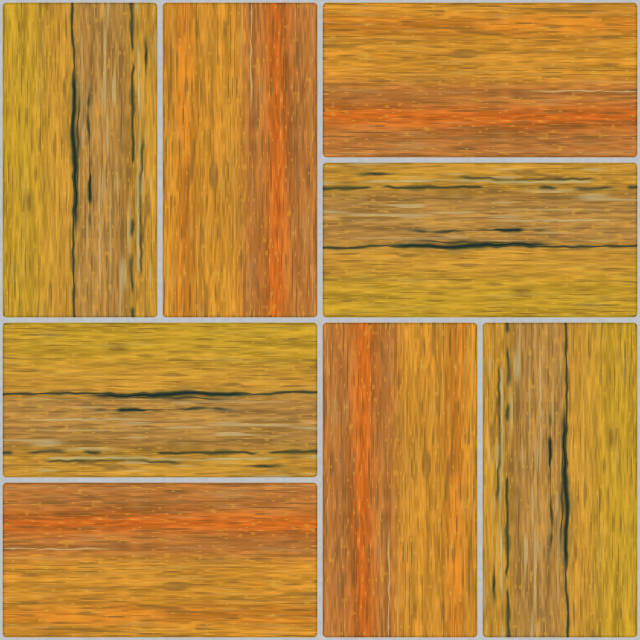
Write a WebGL 1 fragment shader that draws this texture.

```glsl
precision highp float;

// Parquet of four square blocks, each a pair of wooden planks: one olive and cracked,
// one orange. The same pair is turned for every block; stretched value noise forms
// the grain, and rounded boxes cut the planks out of pale grey grout.

uniform vec2 u_resolution;

float hash(vec2 p) {
  vec3 q = fract(vec3(p.xyx) * 0.1031);
  q += dot(q, q.yzx + 33.33);
  return fract((q.x + q.y) * q.z);
}

float noise(vec2 p) {
  vec2 i = floor(p), f = fract(p);
  f = f * f * (3.0 - 2.0 * f);
  return mix(mix(hash(i), hash(i + vec2(1.0, 0.0)), f.x),
             mix(hash(i + vec2(0.0, 1.0)), hash(i + vec2(1.0, 1.0)), f.x), f.y);
}

// Soft bump around a centre
float band(float x, float centre, float width) {
  float d = (x - centre) / width;
  return exp(-d * d);
}

// Ragged line along y, fading out beyond its two ends
float crack(vec2 p, float x, float start, float end, float width) {
  float wander = 0.010 * (noise(vec2(x * 90.0, p.y * 5.0)) - 0.5)
               + 0.005 * (noise(vec2(x * 70.0, p.y * 38.0)) - 0.5);
  float ends = smoothstep(start - 0.06, start + 0.06, p.y)
             * (1.0 - smoothstep(end - 0.06, end + 0.06, p.y));
  float ragged = width * (0.5 + noise(vec2(x * 50.0, p.y * 24.0)));
  return ends * band(p.x + wander, x, ragged);
}

// Fine fibres, pale scratches, dark pores and yellow flecks
vec3 addGrain(vec3 wood, vec2 p, float paleness) {
  float broad = noise(p * vec2(38.0, 1.5));
  float fibre = noise(p * vec2(95.0, 5.0) + 17.0);
  float fine = noise(p * vec2(210.0, 26.0) + 41.0);
  wood *= 1.0 + 0.13 * (broad - 0.5) + 0.17 * (fibre - 0.5) + 0.22 * (fine - 0.5);
  float pore = smoothstep(0.66, 0.92, noise(p * vec2(150.0, 11.0) + 73.0));
  float pale = smoothstep(0.68, 0.95, noise(p * vec2(125.0, 7.0) + 109.0));
  float fleck = smoothstep(0.74, 0.95, noise(p * vec2(170.0, 48.0) + 151.0));
  wood = mix(wood, vec3(0.42, 0.32, 0.18), 0.42 * pore);
  wood = mix(wood, vec3(0.78, 0.70, 0.50), paleness * pale);
  return mix(wood, vec3(0.90, 0.68, 0.23), 0.40 * fleck);
}

vec3 oliveWood(vec2 p) {
  vec3 wood = mix(vec3(0.75, 0.59, 0.17), vec3(0.75, 0.55, 0.20),
                  smoothstep(0.06, 0.20, p.x));
  float heart = smoothstep(0.21, 0.26, p.x) * (1.0 - smoothstep(0.37, 0.43, p.x));
  wood = mix(wood, vec3(0.69, 0.51, 0.25), heart);
  float rough = smoothstep(0.22, 0.30, p.x);
  wood = addGrain(wood, p, 0.16 + 0.48 * rough);

  // Weathered pale fibres beside the outer crack
  float weather = smoothstep(0.3, 0.7, noise(p * vec2(60.0, 10.0) + 5.0));
  float pale = max(crack(p, 0.434, -0.1, 1.1, 0.0045), crack(p, 0.313, 0.1, 0.85, 0.003));
  wood = mix(wood, vec3(0.75, 0.73, 0.57), 0.70 * pale * weather);

  // Main split with its thick middle, then shorter broken splits
  float split = 0.78 * crack(p, 0.229, -0.1, 1.1, 0.0038);
  split = max(split, crack(p, 0.232, 0.22, 0.70, 0.0075));
  split = max(split, 0.65 * crack(p, 0.245, 0.30, 0.62, 0.0035));
  float broken = smoothstep(0.28, 0.58, noise(vec2(p.x * 20.0, p.y * 17.0)));
  split = max(split, broken * crack(p, 0.279, 0.29, 0.69, 0.0048));
  split = max(split, 0.72 * broken * crack(p, 0.414, -0.1, 1.1, 0.0055));
  split = max(split, 0.60 * weather * crack(p, 0.443, 0.40, 1.1, 0.0040));
  split = max(split, 0.90 * crack(p, 0.453, 0.13, 0.21, 0.0050));
  return mix(wood, vec3(0.13, 0.19, 0.16), split);
}

vec3 orangeWood(vec2 p) {
  float x = p.x - 0.5 + 0.012 * (noise(vec2(p.y * 2.0, 8.0)) - 0.5);
  vec3 wood = mix(vec3(0.71, 0.45, 0.21), vec3(0.79, 0.54, 0.18),
                  smoothstep(0.16, 0.29, x));
  wood = mix(wood, vec3(0.86, 0.43, 0.13), 0.85 * band(x, 0.135, 0.034));
  wood = mix(wood, vec3(0.69, 0.43, 0.21), 0.65 * band(x, 0.215, 0.026));
  wood = mix(wood, vec3(0.82, 0.49, 0.15), 0.65 * band(x, 0.425, 0.030));
  wood = addGrain(wood, p, 0.20);
  float scratch = crack(p, 0.715, 0.66, 1.02, 0.0026);
  return mix(wood, vec3(0.84, 0.74, 0.54), 0.65 * scratch);
}

void main() {
  vec2 uv = gl_FragCoord.xy / u_resolution * 2.0;
  vec2 block = floor(uv), q = fract(uv);
  bool upright = block.x + block.y == 1.0 ;

  // Turn each block so that x crosses the grain and y follows it
  vec2 p = upright ? vec2(q.x, 1.0 - q.y) : q.yx;
  bool turned = upright ? block.x > 0.5 : block.x < 0.5;
  if (turned) p = 1.0 - p;
  // The orange plank lies the other way round in upright blocks
  if (upright && p.x > 0.5) p = vec2(1.5 - p.x, 1.0 - p.y);

  vec3 wood = p.x < 0.5 ? oliveWood(p) : orangeWood(p);

  // Rounded plank outline
  vec2 local = vec2(mod(p.x, 0.5) - 0.25, p.y - 0.5);
  vec2 d = abs(local) - vec2(0.2415, 0.4915) + 0.012;
  float edge = length(max(d, 0.0)) + min(max(d.x, d.y), 0.0) - 0.012;
  float blur = 1.6 / min(u_resolution.x, u_resolution.y);
  wood *= 1.0 - 0.16 * smoothstep(-0.010, 0.0, edge);
  vec3 grout = vec3(0.75, 0.76, 0.77) + 0.04 * (noise(uv * 90.0) - 0.5);
  gl_FragColor = vec4(mix(wood, grout, smoothstep(-blur, blur, edge)), 1.0);
}
```
